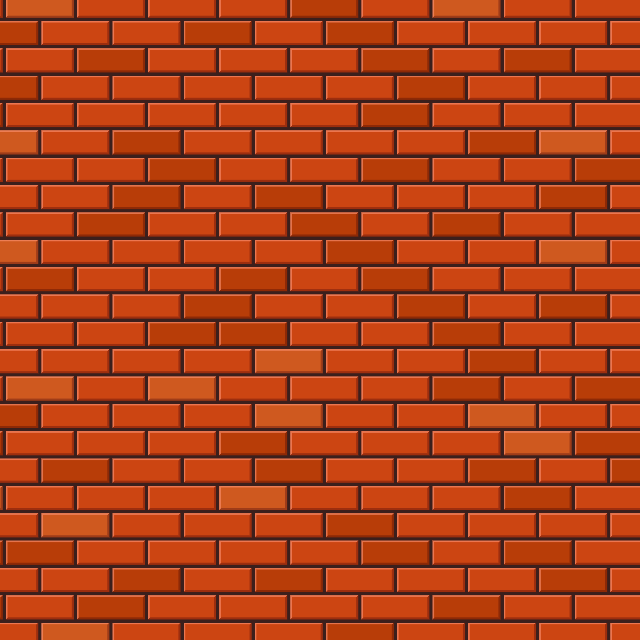
This texture is drawn by a Shadertoy shader. Its source:

```glsl
// Running-bond brick wall: 9 bricks across and 23.4 courses down, each second
// course shifted by half a brick. Every brick has a lit bevel on its top and
// left, a shaded bevel on its bottom and right, and a hashed clay tone.

float hash(vec2 p) {
    vec3 q = fract(p.xyx * vec3(0.1031, 0.1030, 0.0973));
    q += dot(q, q.yzx + 33.33);
    return fract((q.x + q.y) * q.z);
}

// One brick in most groups of three differs: usually darker, sometimes paler.
vec3 clayTone(vec2 id) {
    float column = id.x + 30.0 + floor(3.0 * hash(vec2(id.y, 7.0)));
    vec2 group = vec2(floor(column / 3.0), id.y);
    float chosen = floor(3.0 * hash(group + 17.0));
    float kind = hash(group + 53.0);
    vec3 clay = vec3(0.80, 0.27, 0.07);
    if (mod(column, 3.0) != chosen || kind > 0.9) return clay;
    return kind < 0.16 ? vec3(0.81, 0.35, 0.12) : vec3(0.72, 0.24, 0.03);
}

void mainImage(out vec4 fragColor, in vec2 fragCoord) {
    vec2 uv = fragCoord / iResolution.y;
    float soft = 0.5 / iResolution.y;

    // Brick grid, with courses counted from the top
    vec2 pitch = 1.0 / vec2(9.0, 23.4);
    vec2 grid = vec2(uv.x, 1.0 - uv.y) / pitch + vec2(-0.082, 0.238);
    grid.x -= 0.5 * mod(floor(grid.y), 2.0);
    vec2 id = floor(grid);

    // Distances inward from the top-left and bottom-right edges
    vec2 fromTopLeft = fract(grid) * pitch;
    vec2 fromBottomRight = pitch - 0.0048 - fromTopLeft;
    float litEdge = min(fromTopLeft.x, fromTopLeft.y);
    float darkEdge = min(fromBottomRight.x, fromBottomRight.y);

    // Face with bevels, mitred where the lit and shaded sides meet
    vec3 face = clayTone(id);
    vec3 lit = mix(face, vec3(1.0, 0.58, 0.46), 0.62);
    vec3 shaded = face * vec3(0.77, 0.67, 0.80);
    vec3 color = mix(lit, face, smoothstep(-soft, soft, litEdge - 0.0026));
    float shade = 1.0 - smoothstep(-soft, soft, darkEdge - 0.0033);
    shade *= smoothstep(-soft, soft, litEdge - darkEdge);
    color = mix(color, shaded, shade);

    // Mortar joints
    float brick = smoothstep(-soft, soft, min(litEdge, darkEdge));
    color = mix(vec3(0.23, 0.12, 0.11), color, brick);
    fragColor = vec4(color, 1.0);
}
```
